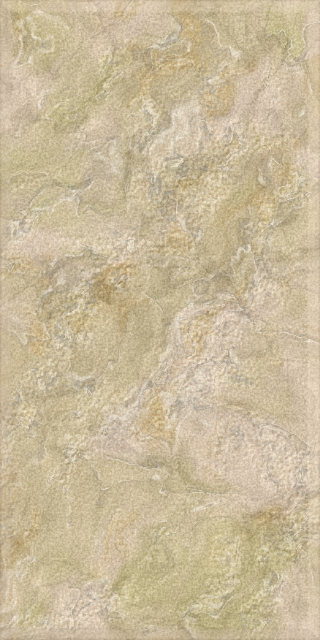
Reproduce this texture procedurally as a Shadertoy shader.

```glsl
const vec3 SAND  = vec3(0.785, 0.725, 0.590);
const vec3 OCHRE = vec3(0.745, 0.655, 0.475);
const vec3 BLUSH = vec3(0.835, 0.765, 0.675);
const vec3 OLIVE = vec3(0.755, 0.710, 0.535);
const vec3 IVORY = vec3(0.905, 0.870, 0.800);
const vec3 SLATE = vec3(0.640, 0.620, 0.580);
const vec3 MEAN  = vec3(0.790, 0.727, 0.605);
const float CONTRAST = 1.25;      // of the broad clouds
const float FLOW_ANGLE = 1.0;     // main direction of the bedding, radians
const float WARP = 0.25;
const float GRIT_SCALE = 84.0;
const float GRIT_DEPTH = 0.15;
const float GRAIN_SCALE = 124.0;
const float GRAIN_DEPTH = 0.095;
const float BEVEL_WIDTH = 0.036;

vec2 gradientAt(vec2 cell) {
    uvec2 q = uvec2(ivec2(cell)) * uvec2(1597334673u, 3812015801u);
    uint h = (q.x ^ q.y) * 1597334673u;
    h = (h ^ (h >> 15)) * 2246822519u;
    float a = float((h ^ (h >> 13)) & 65535u) * 6.2831853 / 65536.0;
    return vec2(cos(a), sin(a));
}

// Gradient noise, roughly -0.7 to 0.7
float noise(vec2 p) {
    vec2 i = floor(p), f = p - i;
    vec2 u = f * f * f * (f * (f * 6.0 - 15.0) + 10.0);
    vec2 e = vec2(0.0, 1.0);
    float low = mix(dot(gradientAt(i), f), dot(gradientAt(i + e.yx), f - e.yx), u.x);
    float high = mix(dot(gradientAt(i + e.xy), f - e.xy), dot(gradientAt(i + e.yy), f - e.yy), u.x);
    return mix(low, high, u.y);
}

float fbm(vec2 p) {
    float sum = 0.0, amp = 0.62;
    for (int i = 0; i < 5; i++) {
        sum += amp * noise(p);
        p = mat2(1.6, 1.2, -1.2, 1.6) * p + 7.3;
        amp *= 0.52;
    }
    return sum;
}

mat2 rotation(float a) {
    return mat2(cos(a), -sin(a), sin(a), cos(a));
}

// Crusty surface height, used for embossed grit
float crust(vec2 p) {
    return noise(p * GRIT_SCALE) + 0.8 * noise(p * GRIT_SCALE * 0.47 + 31.0);
}

// Thin line along the zero level of a field
float line(float v, float width) {
    return 1.0 - smoothstep(0.0, width, abs(v));
}

vec3 stone(vec2 p) {
    // Folded coordinates stretched along the bedding
    vec2 bend = vec2(fbm(p * 2.1 + 3.7), fbm(p * 2.1 + 19.2));
    vec2 q = p + WARP * bend;
    vec2 flow = rotation(FLOW_ANGLE) * q;
    vec2 streak = flow * vec2(1.8, 4.8);

    // Broad clouds of colour
    float clouds = fbm(q * 2.6 + 11.0);
    float layers = fbm(streak + 5.0);
    float mottle = fbm(q * 10.0 + 43.0);
    vec3 col = mix(SAND, BLUSH, smoothstep(-0.1, 0.25, clouds + 0.3 * layers));
    col = mix(col, OCHRE, 0.85 * smoothstep(0.0, 0.38, layers + 0.5 * mottle));
    col = mix(col, OLIVE, 0.75 * smoothstep(0.06, 0.32, fbm(q * 2.3 + 71.0)));
    col = mix(col, BLUSH, 0.8 * smoothstep(0.03, 0.32, fbm(streak * 0.8 + 57.0)));
    col += 0.075 * mottle + 0.06 * fbm(flow * vec2(9.0, 30.0));
    col = MEAN + CONTRAST * (col - MEAN);

    // Crumbled patches with embossed flakes
    float patches = smoothstep(-0.1, 0.28, fbm(streak * 0.9 + 27.0) + 0.6 * mottle);
    float relief = crust(p) - crust(p + vec2(0.004, -0.004));
    col += GRIT_DEPTH * (0.2 + 0.8 * patches) * relief * vec3(0.85, 0.92, 1.0);
    float flakes = crust(p + 0.02 * bend + 9.0) + 0.7 * mottle;
    col = mix(col, IVORY, 0.5 * patches * smoothstep(0.2, 0.5, flakes));
    col = mix(col, SLATE, 0.5 * patches * smoothstep(0.25, 0.55, -flakes));

    // Scribbled grey edges with pale rims inside the patches
    float scribble = fbm(flow * vec2(9.0, 15.0) + 203.0);
    float scribbleMask = patches * smoothstep(-0.15, 0.2, noise(p * 13.0 + 61.0));
    col = mix(col, SLATE, 0.65 * scribbleMask * line(scribble, 0.07));
    col = mix(col, IVORY, 0.7 * scribbleMask * line(scribble - 0.11, 0.07));

    // Long pale seams with grey banding beside them
    float seam = fbm(flow * vec2(1.1, 2.6) + 83.0) + 0.05 * mottle;
    float seamMask = smoothstep(-0.12, 0.15, fbm(p * 3.0 + 91.0));
    float broken = clamp(0.65 + 1.1 * noise(p * 38.0), 0.0, 1.0);
    float bands = 0.5 + 0.5 * sin(seam * 230.0 + 6.0 * mottle);
    col = mix(col, SLATE, 0.6 * seamMask * bands * broken * line(seam - 0.035, 0.06));
    col = mix(col, IVORY, 0.9 * seamMask * line(seam, 0.03) * broken);

    // Branching cracks and soft ledges, lit on one side
    for (int i = 0; i < 3; i++) {
        float k = float(i);
        vec2 turned = rotation(FLOW_ANGLE - 0.8 * k) * q;
        float crack = fbm(turned * vec2(1.5, 3.0) + 131.0 + 23.0 * k) + 0.03 * mottle;
        float crackMask = broken * smoothstep(-0.02, 0.2, fbm(p * 3.6 + 151.0 + 37.0 * k));
        col -= 0.05 * smoothstep(-0.1, 0.0, crack) * (1.0 - smoothstep(0.0, 0.008, crack));
        col = mix(col, SLATE, 0.5 * crackMask * line(crack + 0.022, 0.016));
        col = mix(col, IVORY, 0.85 * crackMask * line(crack, 0.016));
    }

    // Overall grain
    float grain = noise(p * GRAIN_SCALE) + 0.9 * noise(p * GRAIN_SCALE * 1.63 + 17.0);
    return col + 0.012 + GRAIN_DEPTH * grain;
}

// Polished slanted rim around the tile
vec3 bevel(vec3 col, vec2 p, vec2 size) {
    vec2 nearEdge = min(p, size - p);
    float d = min(nearEdge.x, nearEdge.y);
    float rim = 1.0 - smoothstep(BEVEL_WIDTH - 0.006, BEVEL_WIDTH + 0.003, d);
    bool side = nearEdge.x < nearEdge.y;
    float light = side ? (p.x < 0.5 ? -0.008 : 0.035) : (p.y < 0.5 * size.y ? -0.025 : 0.025);
    col = mix(col, BLUSH, 0.3 * rim) + light * rim;
    col += 0.8 * light * line(d - BEVEL_WIDTH, 0.007);
    return col - 0.06 * (1.0 - smoothstep(0.0, 0.008, d));
}

void mainImage(out vec4 fragColor, in vec2 fragCoord) {
    vec2 p = fragCoord / iResolution.x;
    vec2 size = iResolution.xy / iResolution.x;
    fragColor = vec4(clamp(bevel(stone(p), p, size), 0.0, 1.0), 1.0);
}
```
